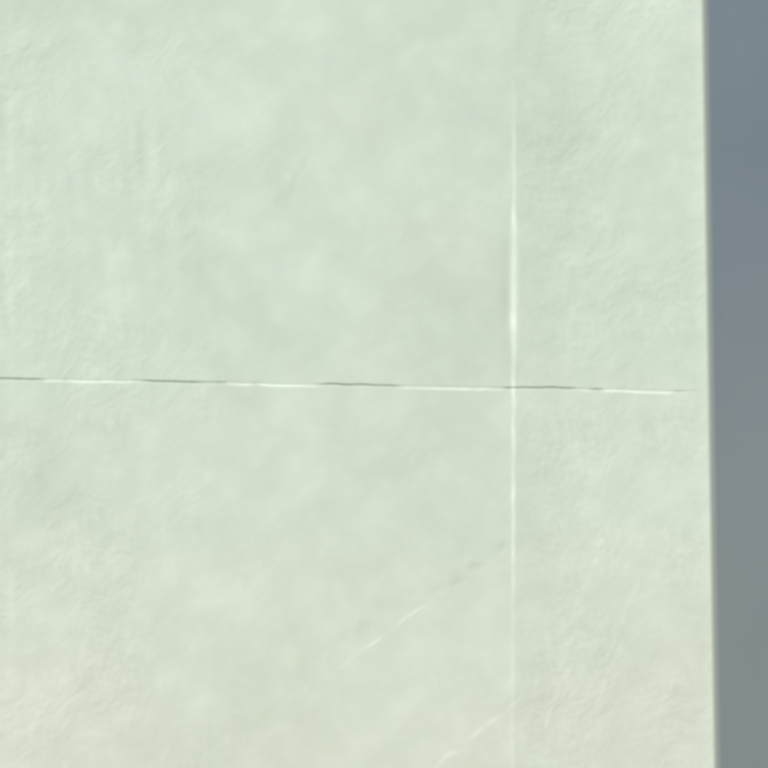
Reproduce this texture procedurally as a three.js fragment shader.

```glsl
// Pale green-grey creased paper lying on a slate backing that shows at the right.
// Layered sines give broad stains, cellular noise gives clouds and patchy grain,
// and distances to broken lines give the folds, scratches and soft paper edge.
varying vec2 vUv;

const vec3 PAPER_COOL = vec3(0.825, 0.874, 0.806);
const vec3 PAPER_WARM = vec3(0.844, 0.868, 0.800);
const vec3 SLATE_TOP = vec3(0.480, 0.528, 0.555);
const vec3 SLATE_LOW = vec3(0.515, 0.552, 0.555);
const vec3 EDGE_TINT = vec3(0.62, 0.65, 0.61);
const vec2 EDGE_LOW_TOP = vec2(0.9325, 0.9165);
const float FOLD_X = 0.670;
const float FOLD_Y = 0.508;
const float FOLD_SLOPE = -0.0185;
const float STAIN = 0.013;
const float CLOUD = 0.018;
const float GRAIN = 0.026;

vec2 hash2(vec2 p) {
  vec3 q = fract(p.xyx * vec3(0.1031, 0.1030, 0.0973));
  q += dot(q, q.yzx + 33.33);
  return fract((q.xx + q.yz) * q.zy);
}

// Soft cellular noise: nearby feature points blend smoothly.
float cells(vec2 p) {
  vec2 id = floor(p), f = fract(p);
  float sum = 0.0;
  for (int k = 0; k < 9; k++) {
    vec2 o = vec2(mod(float(k), 3.0), floor(float(k) / 3.0)) - 1.0;
    vec2 d = o + hash2(id + o) - f;
    sum += exp(-6.0 * dot(d, d));
  }
  return sum - 0.52;
}

// Rotated, warped sines of rising frequency, roughly -1 to 1.
float layeredSines(vec2 p) {
  float sum = 0.0, amp = 0.55;
  for (int i = 0; i < 5; i++) {
    p += 0.45 * sin(p.yx * 1.3 + float(i));
    sum += amp * sin(p.x + 1.7) * cos(p.y - 0.6);
    p = mat2(1.36, 1.18, -1.18, 1.36) * p + 2.3;
    amp *= 0.62;
  }
  return sum;
}

float height(vec2 p) {
  return cells(p * 31.0) + 0.65 * cells(p * 67.0 + 9.0) + 0.4 * cells(p * 125.0 + 4.0);
}

float line(float d, float width) { return exp(-d * d / (width * width)); }

float span(float v, float a, float b, float soft) {
  return smoothstep(a - soft, a + soft, v) * (1.0 - smoothstep(b - soft, b + soft, v));
}

float blot(vec2 p, vec2 center, vec2 size) {
  vec2 d = (p - center) / size;
  return exp(-dot(d, d));
}

// Uneven, wandering stroke from a to b, fading at both ends.
float scratch(vec2 p, vec2 a, vec2 b, float width) {
  float len = length(b - a);
  vec2 dir = (b - a) / len;
  float t = dot(p - a, dir);
  float d = dot(p - a, vec2(-dir.y, dir.x)) + 0.004 * cells(p * 38.0);
  return line(d, width) * span(t, 0.0, len, 0.025) * smoothstep(-0.7, 0.6, cells(p * 40.0 + 7.0));
}

float paperTone(vec2 p) {
  vec2 g = p + 0.006 * sin(p.yx * 43.0) + 0.003 * sin(p.yx * 97.0 + 1.0);
  float tone = STAIN * layeredSines(p * 11.0 + 3.0);
  tone += CLOUD * (0.6 * cells(g * 13.0 + 2.0) + 0.6 * cells(g * 27.0 + 5.0) + 0.3 * cells(g * 60.0));
  // Patchy grain lit from the upper left, rougher near the sides.
  float sides = max(smoothstep(0.64, 0.70, p.x), 1.0 - smoothstep(0.1, 0.4, p.x));
  float patches = smoothstep(-0.6, 0.6, cells(p * 8.0 + 6.0));
  tone += GRAIN * mix(0.3, 1.0, sides) * mix(0.5, 1.3, patches) * (height(g) - height(g + vec2(-0.002, 0.002)));
  // Vertical ripples, then broad shadows and a light area.
  float ripple = sin(p.x * 190.0 + 2.0 * sin(p.y * 9.0)) * cells(p * vec2(30.0, 6.0));
  tone += 0.014 * ripple * span(p.y, 0.57, 0.84, 0.05) * (1.0 - smoothstep(0.2, 0.3, p.x));
  tone -= 0.030 * blot(p, vec2(0.62, 0.59), vec2(0.09, 0.11)) * (1.0 - smoothstep(0.66, 0.68, p.x));
  tone -= 0.022 * blot(p, vec2(0.72, 0.81), vec2(0.07)) + 0.022 * blot(p, vec2(0.05, 0.37), vec2(0.04, 0.03));
  return tone + 0.022 * blot(p, vec2(0.12, 0.87), vec2(0.05, 0.06));
}

float foldTone(vec2 p) {
  // Horizontal fold: dark crack and bright lip take turns along it.
  float dy = p.y - FOLD_Y - FOLD_SLOPE * p.x - 0.001 * cells(vec2(p.x * 30.0, 3.0));
  float turn = cos(26.7 * (p.x - 0.47)) + 0.7 * cells(vec2(p.x * 45.0, 1.5));
  float crack = 0.15 + 0.85 * smoothstep(-0.5, 1.0, turn);
  float lip = 0.15 + 0.85 * smoothstep(-0.5, 1.0, -turn);
  float tone = 0.10 * lip * line(dy + 0.0028, 0.0024) - 0.17 * crack * line(dy, 0.0019);
  tone *= 1.0 - smoothstep(0.86, 0.92, p.x);
  // Vertical fold: widest and brightest just above the crossing.
  float glow = span(p.y, 0.55, 0.70, 0.05);
  float dx = p.x - FOLD_X + 0.0025 * (1.0 - p.y) + 0.001 * cells(vec2(6.5, p.y * 30.0));
  float strength = 0.02 + 0.05 * span(p.y, 0.25, 0.82, 0.09) + 0.05 * glow;
  strength *= (1.0 - smoothstep(0.82, 0.90, p.y)) * (0.9 + 0.6 * cells(vec2(4.5, p.y * 28.0)));
  tone += strength * line(dx, 0.0032 + 0.0022 * glow) - 0.018 * glow * line(dx + 0.011, 0.007);
  tone -= 0.012 * smoothstep(-0.002, 0.004, dx) * (1.0 - smoothstep(0.0, 0.12, dx));
  return tone + 0.02 * line(p.x - 0.014, 0.006) * smoothstep(-0.3, 0.5, cells(vec2(2.5, p.y * 14.0)));
}

float scratchTone(vec2 p) {
  float tone = 0.042 * scratch(p, vec2(0.45, 0.14), vec2(0.575, 0.228), 0.0028)
    - 0.042 * scratch(p, vec2(0.55, 0.22), vec2(0.66, 0.292), 0.006)
    - 0.022 * scratch(p, vec2(0.44, 0.165), vec2(0.54, 0.23), 0.013)
    + 0.045 * scratch(p, vec2(0.57, 0.005), vec2(0.665, 0.078), 0.004)
    - 0.034 * scratch(p, vec2(0.345, 0.71), vec2(0.40, 0.79), 0.005);
  for (float k = 0.0; k < 5.0; k++) {
    vec2 a = vec2(0.70 + 0.025 * k, 0.03 + 0.045 * mod(k * 2.0, 5.0));
    tone += 0.024 * scratch(p, a, a + vec2(0.04, 0.10), 0.003);
  }
  return tone;
}

void main() {
  float warmth = 0.9 * smoothstep(0.65, 0.0, vUv.y) + 0.15 * layeredSines(vUv * 6.0);
  vec3 paper = mix(PAPER_COOL, PAPER_WARM, clamp(warmth, 0.0, 1.0));
  paper += paperTone(vUv) + foldTone(vUv) + scratchTone(vUv);
  float edge = vUv.x - mix(EDGE_LOW_TOP.x, EDGE_LOW_TOP.y, vUv.y);
  vec3 slate = mix(SLATE_LOW, SLATE_TOP, smoothstep(0.1, 0.9, vUv.y)) + 0.008 * layeredSines(vUv * 9.0);
  vec3 color = mix(paper + 0.015 * smoothstep(-0.022, -0.006, edge), EDGE_TINT, smoothstep(-0.006, 0.002, edge));
  gl_FragColor = vec4(mix(color, slate, smoothstep(-0.001, 0.009, edge)), 1.0);
}
```
